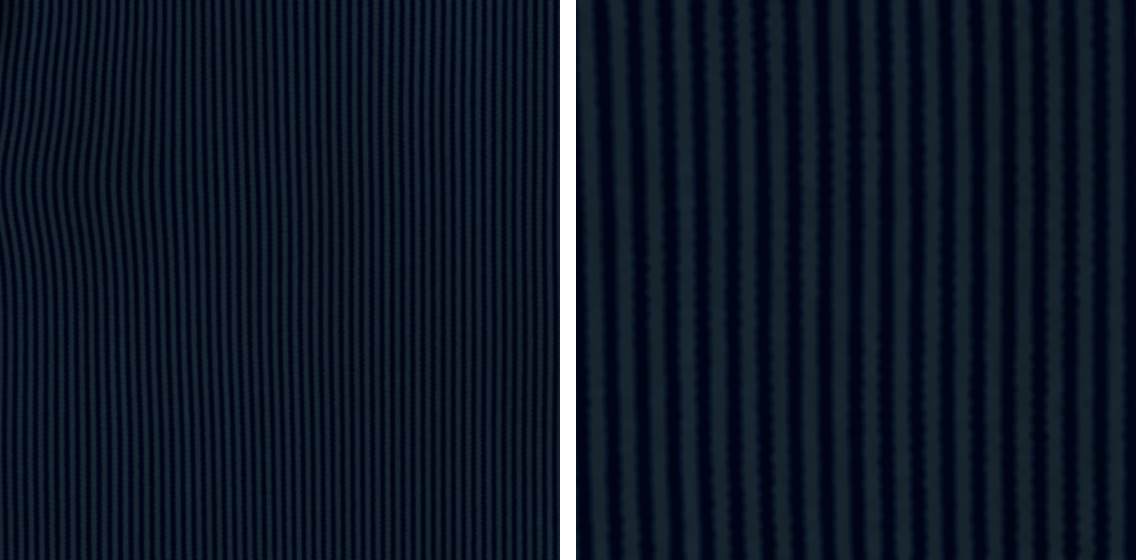
Left, the full canvas; right, a detail of the centre.
This texture is drawn by a Shadertoy shader. Its source:

```glsl
// Draws dark navy corduroy: narrow vertical ribs with knitted edges and a soft fold at the upper left.

const float RIB_COUNT = 55.0;
const float STITCH_ROWS = 108.0;
const float TAU = 6.2831853;

const vec3 RIDGE_COLOR = vec3(0.092, 0.142, 0.182);
const vec3 SLOPE_COLOR = vec3(0.030, 0.080, 0.150);
const vec3 GROOVE_COLOR = vec3(0.000, 0.016, 0.085);

// Hash without sine
float hash21(vec2 p) {
    vec3 q = fract(vec3(p.xyx) * 0.1031);
    q += dot(q, q.yzx + 33.33);
    return fract((q.x + q.y) * q.z);
}

float valueNoise(vec2 p) {
    vec2 cell = floor(p);
    vec2 f = fract(p);
    f = f * f * (3.0 - 2.0 * f);
    float low = mix(hash21(cell), hash21(cell + vec2(1.0, 0.0)), f.x);
    float high = mix(hash21(cell + vec2(0.0, 1.0)), hash21(cell + vec2(1.0, 1.0)), f.x);
    return mix(low, high, f.y);
}

float bell(float x, float center, float width) {
    float d = (x - center) / width;
    return exp(-d * d);
}

// Sideways displacement of the ribs
float clothShift(vec2 p) {
    float down = 1.0 - p.y;
    float leftSide = 1.0 - smoothstep(0.02, 0.42, p.x);
    float fold = -0.021 * leftSide * bell(down, 0.33, 0.11);
    float topCurl = 0.012 * leftSide * (1.0 - smoothstep(0.0, 0.16, down));
    float lean = 0.022 * (down - 0.5) * bell(p.x, 0.38, 0.22);
    float drift = 0.004 * (valueNoise(p * vec2(4.0, 5.0) + 7.0) - 0.5);
    return fold + topCurl + lean + drift;
}

// Irregular knitted offset of a rib edge
float stitchWobble(float y, float rib) {
    float phase = hash21(vec2(rib, 3.0));
    float bead = sin(TAU * (y * STITCH_ROWS + phase));
    float strength = valueNoise(vec2(rib * 0.6, y * 14.0));
    float fray = valueNoise(vec2(rib * 5.7, y * 150.0)) - 0.5;
    return 0.032 * bead * strength + 0.055 * fray;
}

// Colour across a rib, from its centre (0) to the groove (0.5)
vec3 ribColor(float d, float blur) {
    float slope = 1.0 - smoothstep(0.24 - blur, 0.40 + blur, d);
    float ridge = 1.0 - smoothstep(0.12 - blur, 0.28 + blur, d);
    return mix(mix(GROOVE_COLOR, SLOPE_COLOR, slope), RIDGE_COLOR, ridge);
}

// Broad light changes, fine nap and differences between ribs
float clothLight(vec2 p, float rib) {
    float broad = 0.14 * (valueNoise(p * vec2(5.0, 3.0) + 19.0) - 0.5);
    float nap = 0.13 * (valueNoise(p * vec2(190.0, 150.0)) - 0.5);
    float perRib = 0.08 * (hash21(vec2(rib, 11.0)) - 0.5);
    float corner = -0.35 * bell(p.x, 0.0, 0.035) * smoothstep(0.82, 1.0, p.y);
    return 1.0 + broad + nap + perRib + corner;
}

void mainImage(out vec4 fragColor, in vec2 fragCoord) {
    vec2 p = fragCoord / iResolution.xy;

    // Rib coordinates, with each ridge centred on an integer
    float across = (p.x - clothShift(p)) * RIB_COUNT;
    float rib = floor(across + 0.5);
    float offset = across - rib;
    float blur = 0.25 * RIB_COUNT / iResolution.x;

    // Both edges fray separately
    float edge = rib * 2.0 + step(0.0, offset);
    float d = abs(offset) + stitchWobble(p.y, edge) * smoothstep(0.0, 0.2, abs(offset));

    vec3 color = ribColor(d, blur) * clothLight(p, rib);
    fragColor = vec4(clamp(color, 0.0, 1.0), 1.0);
}
```
